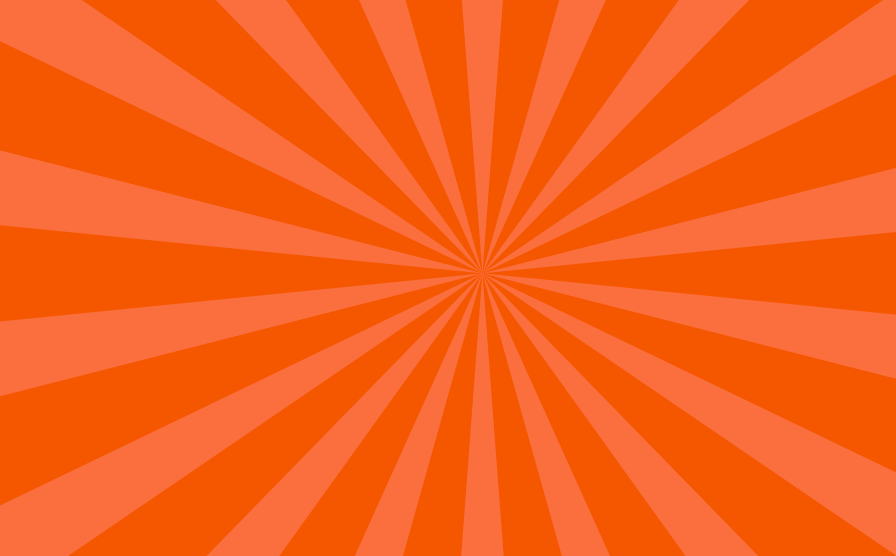
Reproduce this background procedurally as a Shadertoy shader.

```glsl
// Draws a flat two-tone orange sunburst with evenly spaced rays from an off-centre point.

const float TAU = 6.2831853;
const float RAY_COUNT = 18.0;
const float LIGHT_SHARE = 0.43;             // part of each sector that is light
const vec2 BURST_CENTRE = vec2(0.5384, 0.5084);
const vec3 DEEP_ORANGE = vec3(0.961, 0.341, 0.0);
const vec3 LIGHT_ORANGE = vec3(0.984, 0.431, 0.239);

// Signed distance to the nearest ray edge, positive inside a light ray.
float rayDistance(vec2 p, float rayCount, float lightShare) {
    float sector = TAU / rayCount;
    float turn = atan(p.y, p.x) / sector;
    float offAxis = abs(fract(turn) - 0.5) * sector;
    return length(p) * sin(0.5 * lightShare * sector - offAxis);
}

// Coverage of a shape across an edge about one pixel wide.
float coverage(float dist, float pixel) {
    return clamp(0.5 + dist / pixel, 0.0, 1.0);
}

void mainImage(out vec4 fragColor, in vec2 fragCoord) {
    // Height units, measured from the burst centre
    float pixel = 1.0 / iResolution.y;
    vec2 p = (fragCoord - BURST_CENTRE * iResolution.xy) * pixel;

    // Light rays over the deep ground
    float light = coverage(rayDistance(p, RAY_COUNT, LIGHT_SHARE), pixel);
    fragColor = vec4(mix(DEEP_ORANGE, LIGHT_ORANGE, light), 1.0);
}
```
